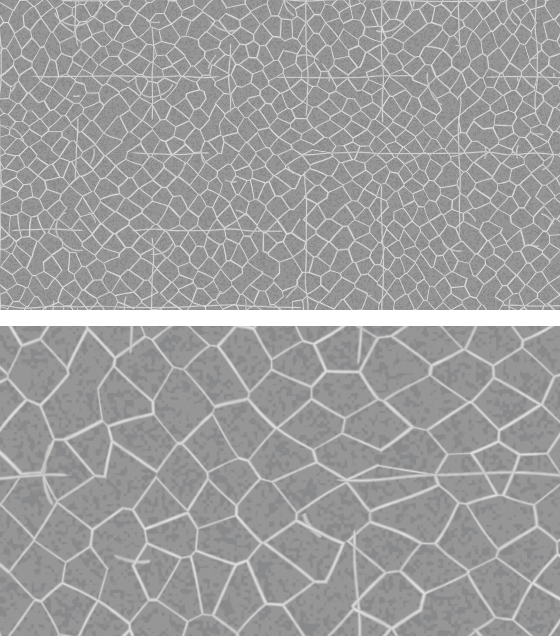
Top, the full canvas; bottom, a detail of the centre.
Write a WebGL 1 fragment shader that draws this texture.

```glsl
precision highp float;
// Pale crackle veins over grey stone, crossed by a broken square grid with faint arcs.
uniform vec2 u_resolution;

float hash(vec2 p) {
  vec3 q = fract(p.xyx * vec3(0.1031, 0.1030, 0.0973));
  q += dot(q, q.yzx + 33.33);
  return fract((q.x + q.y) * q.z);
}

vec2 hash2(vec2 p) {
  return vec2(hash(p + 17.3), hash(p + 71.9));
}

float noise(vec2 p) {
  vec2 i = floor(p), f = fract(p);
  f = f * f * (3.0 - 2.0 * f);
  return mix(mix(hash(i), hash(i + vec2(1, 0)), f.x),
             mix(hash(i + vec2(0, 1)), hash(i + vec2(1, 1)), f.x), f.y);
}

vec2 noise2(vec2 p) {
  return vec2(noise(p), noise(p + 43.7)) - 0.5;
}

vec2 cellSeed(vec2 cell) {
  return cell + 0.5 + 0.56 * (hash2(cell) - 0.5);
}

// Distance to the nearest cell wall, in cell units; a few walls are left out.
float crackDistance(vec2 p) {
  vec2 home = floor(p), nearCell = home, nearSeed = vec2(0.0);
  float best = 9.0;
  for (int y = -1; y <= 1; y++) {
    for (int x = -1; x <= 1; x++) {
      vec2 cell = home + vec2(float(x), float(y));
      vec2 toSeed = cellSeed(cell) - p;
      float d = dot(toSeed, toSeed);
      if (d < best) {
        best = d;
        nearCell = cell;
        nearSeed = toSeed;
      }
    }
  }
  float wall = 9.0;
  for (int y = -2; y <= 2; y++) {
    for (int x = -2; x <= 2; x++) {
      vec2 cell = nearCell + vec2(float(x), float(y));
      vec2 toSeed = cellSeed(cell) - p;
      vec2 gap = toSeed - nearSeed;
      float pairId = hash(cell + nearCell + 5.5);
      if (dot(gap, gap) > 0.0001 && pairId > 0.03) {
        float d = dot(0.5 * (toSeed + nearSeed), normalize(gap));
        wall = min(wall, max(d, 0.0) + 0.022 * pairId);
      }
    }
  }
  return wall;
}

// Long upright seam of the grid, interrupted along its length.
float seamDistance(vec2 p, float salt) {
  float line = floor(p.x + 0.5);
  float wobble = 0.05 * (noise(vec2(p.y * 3.0, line * 7.0 + salt)) - 0.5);
  float breaks = noise(vec2(p.y * 1.1 + salt, line * 5.0 + salt));
  return abs(p.x - line + wobble) + 0.03 * smoothstep(0.56, 0.62, breaks);
}

// Partial ring around each crossing of the grid.
float arcDistance(vec2 p) {
  vec2 node = floor(p + 0.5);
  vec2 q = p - node;
  float radius = 0.2 + 0.22 * hash(node + 3.1);
  vec2 direction = q / max(length(q), 0.001);
  float breaks = noise(direction * 1.3 + node * 9.0);
  return abs(length(q) - radius) + 0.04 * smoothstep(0.28, 0.35, breaks);
}

float vein(float d, float pixel) {
  return 1.0 - smoothstep(0.0, 0.003 + 0.5 * pixel, d);
}

void main() {
  vec2 p = gl_FragCoord.xy / u_resolution.y;
  float pixel = 1.0 / u_resolution.y;

  // Diagonal cells, gently bent so that the rows curve
  vec2 bent = p + 0.06 * noise2(p * 3.4) + 0.011 * noise2(p * 15.0 + 9.0);
  vec2 diagonal = vec2(bent.x + bent.y, bent.y - bent.x) * 0.7071;
  float cellSize = 0.0495;
  float lines = vein(crackDistance(diagonal / cellSize + 40.0) * cellSize, pixel);

  // Square grid and arcs, a little fainter than the cracks
  float tile = 0.247;
  vec2 grid = (p - vec2(0.0, 0.011)) / tile;
  float seams = min(seamDistance(grid, 2.7), seamDistance(grid.yx, 31.4));
  lines = max(lines, 0.9 * vein(seams * tile + 0.0004, pixel));
  lines = max(lines, 0.75 * vein(arcDistance(grid + 0.08 * noise2(grid * 3.0)) * tile, pixel));
  lines *= 0.74 + 0.26 * noise(p * 80.0);

  // Stone of two close greys in fine grain
  float grain = 0.65 * noise(p * 270.0) + 0.35 * noise(p * 170.0 + 7.0);
  vec3 stone = mix(vec3(0.535, 0.537, 0.544), vec3(0.587, 0.587, 0.589), smoothstep(0.3, 0.52, grain));

  gl_FragColor = vec4(mix(stone, vec3(0.895, 0.895, 0.89), lines), 1.0);
}
```
